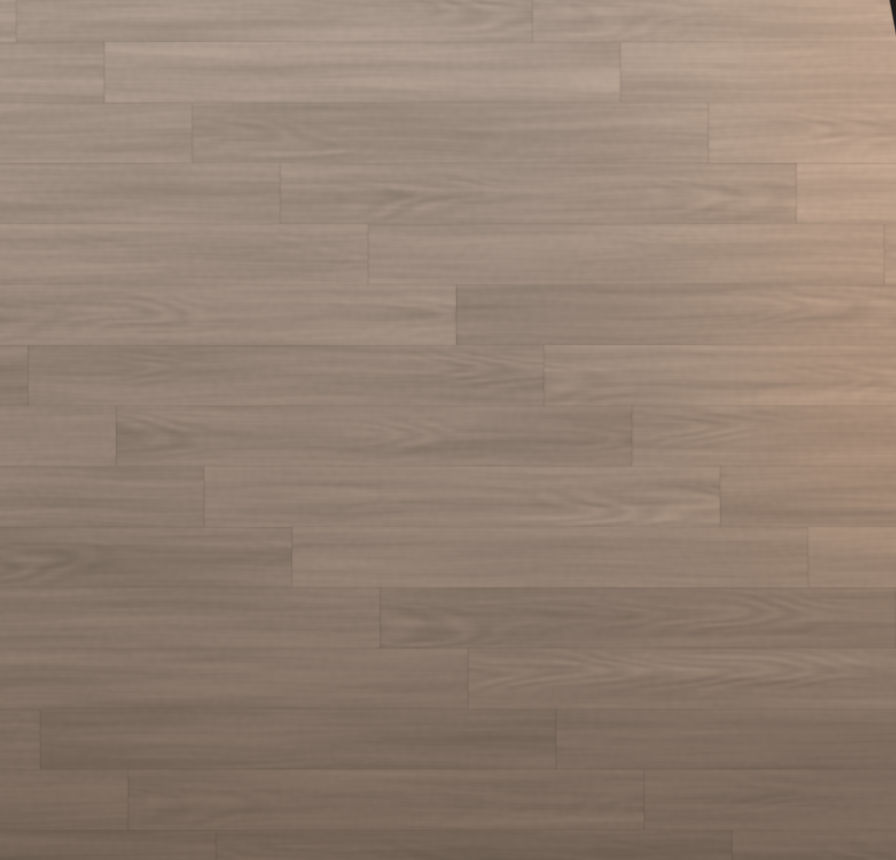
Write a WebGL 2 fragment shader that draws this texture.

```glsl
#version 300 es
precision highp float;
// Draws a floor of greyish-brown wood planks in a stepped bond under warm, uneven light.

uniform vec2 u_resolution;
out vec4 fragColor;

// Lengths are fractions of the canvas height
const float ROW_HEIGHT = 0.0705;
const float PLANK_LENGTH = 0.600;
const float ROW_SHIFT = 0.1023;
const vec2 FIRST_JOINT = vec2(0.619, -0.0217);
const float SEAM_WIDTH = 0.0016;

const vec3 LIGHT_TOP = vec3(0.655, 0.592, 0.543);
const vec3 LIGHT_MIDDLE = vec3(0.575, 0.508, 0.457);
const vec3 LIGHT_BOTTOM = vec3(0.462, 0.398, 0.347);
const vec3 WARM_GLOW = vec3(0.085, 0.045, 0.015);
const vec3 GRAIN_TINT = vec3(1.0, 1.03, 1.04);
const vec3 CORNER_DARK = vec3(0.13, 0.11, 0.11);

float hash(vec2 p) {
  vec3 q = fract(vec3(p.xyx) * 0.1031);
  q += dot(q, q.yzx + 33.33);
  return fract((q.x + q.y) * q.z);
}

vec2 gradientAt(vec2 cell) {
  float angle = 6.2832 * hash(cell + 71.0);
  return vec2(cos(angle), sin(angle));
}

// Gradient noise, roughly -0.7 to 0.7
float noise(vec2 p) {
  vec2 i = floor(p), f = fract(p);
  vec2 w = f * f * f * (f * (f * 6.0 - 15.0) + 10.0);
  vec2 e = vec2(1.0, 0.0);
  float low = mix(dot(gradientAt(i), f), dot(gradientAt(i + e.xy), f - e.xy), w.x);
  float high = mix(dot(gradientAt(i + e.yx), f - e.yx), dot(gradientAt(i + e.xx), f - e.xx), w.x);
  return mix(low, high, w.y);
}

// Long streaks from broad bands down to fine pores
float streaks(vec2 p, float seed) {
  vec2 q = p + vec2(seed * 9.0, seed * 3.0);
  q.y += 0.006 * noise(q * vec2(5.0, 9.0));
  float broad = noise(q * vec2(2.2, 42.0));
  float medium = noise(q * vec2(4.5, 110.0) + 17.0);
  float fine = noise(q * vec2(13.0, 260.0) + 41.0);
  return 0.085 * broad + 0.065 * medium + 0.035 * fine;
}

// Nested arches along the heart of a plank; across runs from -1 to 1
float arches(float along, float across, float seed) {
  float centre = across - 0.5 * (seed - 0.5) + 0.5 * noise(vec2(along * 6.0, seed * 50.0));
  float sweep = along + 0.19 * sqrt(centre * centre + 0.025);
  float wobble = noise(vec2(along * 9.0 + seed * 30.0, across * 1.6));
  float ring = sin(95.0 * sweep + 7.0 * wobble);
  float patches = smoothstep(-0.2, 0.35, noise(vec2(along * 5.0, seed * 80.0)));
  float heart = 1.0 - smoothstep(0.25, 1.0, abs(centre));
  return ring * patches * heart;
}

// Dark line around a distance from an edge
float seam(float distanceToEdge, float width) {
  return 1.0 - smoothstep(0.3 * width, 1.5 * width, distanceToEdge);
}

// Relative brightness of the planks; p.y runs downwards
float planks(vec2 p) {
  float rowPosition = (p.y - FIRST_JOINT.y) / ROW_HEIGHT;
  float row = floor(rowPosition);
  float across = fract(rowPosition);
  float plankPosition = (p.x - FIRST_JOINT.x - row * ROW_SHIFT) / PLANK_LENGTH;
  float along = fract(plankPosition);
  vec2 id = vec2(floor(plankPosition), row) + 20.0;

  float seed = hash(id);
  float tone = 0.075 * (hash(id + 7.3) - 0.5);
  float figured = smoothstep(0.35, 0.6, hash(id + 3.7));
  float grain = streaks(p, seed);
  grain += 0.035 * figured * arches(along * PLANK_LENGTH, across * 2.0 - 1.0, seed);
  grain -= 0.02 * figured * (1.0 - abs(across * 2.0 - 1.0));

  float jointGap = min(along, 1.0 - along) * PLANK_LENGTH;
  float rowGap = min(across, 1.0 - across) * ROW_HEIGHT;
  float seams = 0.045 * seam(jointGap, SEAM_WIDTH) + 0.03 * seam(rowGap, SEAM_WIDTH);
  return 1.0 + tone + grain - seams;
}

// Light fades downwards, with a warm glow at the right side
vec3 lighting(vec2 p, float aspect) {
  float side = p.x / aspect;
  vec3 light = mix(LIGHT_TOP, LIGHT_MIDDLE, smoothstep(-0.1, 0.6, p.y));
  light = mix(light, LIGHT_BOTTOM, smoothstep(0.5, 1.05, p.y));
  float glow = smoothstep(0.55, 1.05, side) * (1.0 - smoothstep(0.45, 0.95, p.y));
  float leftShade = (1.0 - smoothstep(0.0, 0.45, side)) * smoothstep(0.1, 0.5, p.y);
  return (light + WARM_GLOW * glow) * (1.0 - 0.035 * leftShade);
}

vec3 floorColour(vec2 p, float aspect) {
  vec3 colour = lighting(p, aspect) * pow(vec3(planks(p)), GRAIN_TINT);
  colour *= 1.0 + 0.025 * noise(p * 110.0);
  // Dark sliver beyond the upper right end of the floor
  float edge = aspect - 0.008 + 0.19 * p.y;
  return mix(colour, CORNER_DARK, smoothstep(-0.001, 0.002, p.x - edge));
}

void main() {
  float aspect = u_resolution.x / u_resolution.y;
  vec3 colour = vec3(0.0);
  // Four samples per pixel smooth the plank edges
  for (int i = 0; i < 4; i++) {
    vec2 offset = vec2(i % 2, i / 2) * 0.5 - 0.25;
    vec2 p = (gl_FragCoord.xy + offset) / u_resolution.y;
    colour += 0.25 * floorColour(vec2(p.x, 1.0 - p.y), aspect);
  }
  fragColor = vec4(colour, 1.0);
}
```
